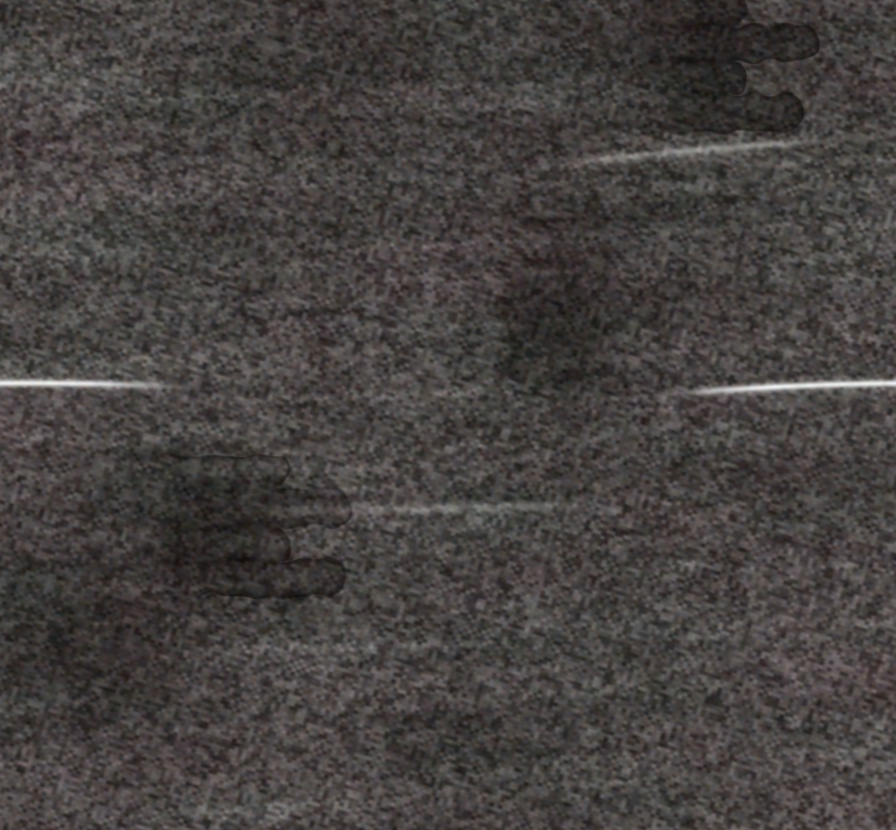
Give the GLSL for this texture, as a Shadertoy shader.

```glsl
const float BASE_TONE = 0.270;
const vec3 WARM_CAST = vec3(0.016, -0.003, -0.008);
const vec3 RUST_SHIFT = vec3(0.018, -0.007, 0.003);
const vec2 FINE_GRAIN = vec2(185.0, 225.0);
const vec2 COARSE_GRAIN = vec2(85.0, 125.0);
const float GRAIN_TURN = 0.3;
const float GRAIN_CONTRAST = 0.148;
const float CHROMA_CONTRAST = 0.020;
const float STREAK_CONTRAST = 0.046;
const float CLOUD_CONTRAST = 0.055;
const float STROKE_SLOPE = 0.035;
const int FAINT_STREAKS = 22;
const int TONGUES = 4;
const float TONGUE_PITCH = 0.042;
const float SMEAR_DEPTH = 0.065;
const float RIM_DEPTH = 0.10;

// Soft shadows: centre, then radii
const int SHADOWS = 6;
const vec4 SHADOW[SHADOWS] = vec4[](
    vec4(0.19, 0.38, 0.13, 0.07), vec4(0.80, 0.95, 0.17, 0.10),
    vec4(0.67, 0.63, 0.07, 0.13), vec4(0.12, 0.24, 0.22, 0.16),
    vec4(0.45, 0.96, 0.18, 0.09), vec4(1.00, 0.39, 0.16, 0.05));
const float SHADOW_DEPTH = 0.054;

float hash(vec2 p) {
    vec3 q = fract(p.xyx * 0.1031);
    q += dot(q, q.yzx + 33.33);
    return fract((q.x + q.y) * q.z);
}

// Signed value noise
float noise(vec2 p) {
    vec2 i = floor(p), f = fract(p);
    f = f * f * (3.0 - 2.0 * f);
    float low = mix(hash(i), hash(i + vec2(1, 0)), f.x);
    float high = mix(hash(i + vec2(0, 1)), hash(i + vec2(1, 1)), f.x);
    return 2.0 * mix(low, high, f.y) - 1.0;
}

float fbm(vec2 p) {
    float sum = 0.0, gain = 0.55;
    for (int i = 0; i < 4; i++) {
        sum += gain * noise(p);
        p = p * 2.03 + 17.3;
        gain *= 0.5;
    }
    return sum;
}

// Thin bent stroke with tapering ends and a soft trail below
float scratch(vec2 p, vec2 centre, float halfLength, float slope, float bend, float width) {
    float dx = p.x - centre.x;
    float dy = p.y - centre.y - slope * dx + bend * dx * dx;
    float taper = 1.0 - smoothstep(0.4, 1.0, abs(dx) / halfLength);
    float core = exp(-dy * dy / (width * width));
    float trail = 0.16 * exp(-abs(dy) / (4.0 * width)) * smoothstep(width, -width, dy);
    return taper * (core + trail);
}

// Stacked rounded tongues with a dark rim, fading away from their tips
float smear(vec2 p, vec2 top, float reach, float seed) {
    float px = 1.0 / iResolution.y;
    vec2 q = p + 0.005 * vec2(noise(p * 55.0), noise(p * 55.0 + 40.0));
    float d = 1.0;
    for (int i = 0; i < TONGUES; i++) {
        float alternate = mod(float(i), 2.0);
        float tip = top.x + 0.075 * alternate + 0.04 * hash(vec2(i, seed));
        vec2 r = q - vec2(tip, top.y - TONGUE_PITCH * float(i));
        r.x = max(r.x, 0.0);
        d = min(d, length(r) - 0.52 * TONGUE_PITCH);
    }
    float inside = 1.0 - smoothstep(-2.0 * px, 2.0 * px, d);
    float rim = exp(-abs(d) / 0.004);
    float fade = smoothstep(-reach, 0.0, p.x - top.x);
    return fade * inside * (SMEAR_DEPTH + RIM_DEPTH * rim);
}

void mainImage(out vec4 fragColor, in vec2 fragCoord) {
    vec2 p = fragCoord / iResolution.y;
    float aspect = iResolution.x / iResolution.y;
    vec2 tilted = vec2(p.x, p.y - STROKE_SLOPE * p.x);

    // Cloudy ground and brushed streaks
    float tone = BASE_TONE + CLOUD_CONTRAST * fbm(p * vec2(4.0, 6.0) + 3.7);
    float brushed = 0.9 * noise(tilted * vec2(3.5, 42.0)) + 0.55 * noise(tilted * vec2(6.0, 100.0) + 9.0);
    tone += STREAK_CONTRAST * brushed * (0.55 + 0.45 * noise(p * 4.0 + 21.0));
    tone += 0.012 * noise(p * vec2(85.0, 9.0));

    // Shadows with wandering outlines
    vec2 wander = p + 0.035 * vec2(fbm(p * 9.0), fbm(p * 9.0 + 31.0));
    for (int i = 0; i < SHADOWS; i++) {
        vec2 r = (wander - SHADOW[i].xy) / SHADOW[i].zw;
        tone -= SHADOW_DEPTH * exp(-dot(r, r));
    }
    tone -= smear(p, vec2(0.29, 0.43), 0.14, 2.0);
    tone -= smear(p, vec2(0.87, 0.99), 0.14, 5.0);

    // Ragged left edge of the middle shadow
    float edge = 0.61 + 0.018 * noise(vec2(p.y * 38.0, 4.0)) + 0.008 * noise(p * 90.0);
    float band = smoothstep(0.52, 0.54, p.y) * (1.0 - smoothstep(0.62, 0.74, p.y));
    tone -= 0.06 * band * smoothstep(0.0, 0.008, p.x - edge) * exp(-max(p.x - edge, 0.0) / 0.10);

    // Faint scattered strokes
    for (int i = 0; i < FAINT_STREAKS; i++) {
        float k = float(i);
        vec2 centre = vec2(aspect * hash(vec2(k, 11.0)), hash(vec2(k, 23.0)));
        float halfLength = mix(0.08, 0.26, hash(vec2(k, 37.0)));
        float width = mix(0.003, 0.007, hash(vec2(k, 41.0)));
        tone += 0.045 * scratch(p, centre, halfLength, STROKE_SLOPE, 0.05, width);
    }

    // Clear scratches, with grain that fades where they shine
    float wrapped = mod(p.x + 0.5 * aspect, aspect) - 0.5 * aspect;
    float bright = 0.58 * scratch(vec2(wrapped, p.y), vec2(-0.03, 0.538), 0.29, 0.018, 0.14, 0.0042);
    bright += 0.22 * scratch(p, vec2(0.835, 0.819), 0.20, 0.088, 0.12, 0.0048);
    bright += 0.14 * scratch(p, vec2(0.50, 0.388), 0.23, 0.02, 0.05, 0.0060);
    vec2 turned = mat2(cos(GRAIN_TURN), sin(GRAIN_TURN), -sin(GRAIN_TURN), cos(GRAIN_TURN)) * p + 2.0;
    float grain = 0.66 * noise(turned * FINE_GRAIN) + 0.42 * noise(p * COARSE_GRAIN + 50.0);
    float shine = 1.0 - 0.75 * smoothstep(0.1, 0.5, bright);
    tone += GRAIN_CONTRAST * grain * shine * clamp(tone / BASE_TONE, 0.5, 1.2) + bright;

    // Warm cast, rusty patches and coloured specks
    vec3 colour = tone + WARM_CAST * (1.0 - smoothstep(0.4, 0.8, tone));
    colour += RUST_SHIFT * fbm(tilted * vec2(5.0, 14.0) + 70.0);
    vec2 speck = p * 150.0;
    colour += CHROMA_CONTRAST * vec3(noise(speck + 5.0), 0.4 * noise(speck + 95.0), noise(speck + 185.0));
    fragColor = vec4(clamp(colour, 0.0, 1.0), 1.0);
}
```
